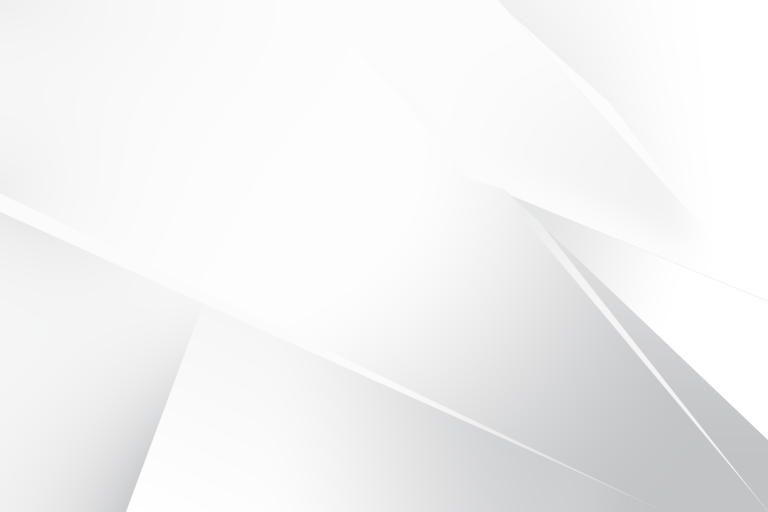
This background is drawn by a Shadertoy shader. Its source:

```glsl
// Signed distance to a line; positive lies clockwise of a->b on screen (y down)
float side(vec2 p, vec2 a, vec2 b) {
    vec2 d = normalize(b - a), e = p - a;
    return d.x * e.y - d.y * e.x;
}

// Antialiased coverage of a signed distance
float cover(float d) {
    return smoothstep(-0.8, 0.8, d * iResolution.y);
}

// Filled triangle, corners in clockwise order on screen
float triangle(vec2 p, vec2 a, vec2 b, vec2 c) {
    return cover(min(side(p, a, b), min(side(p, b, c), side(p, c, a))));
}

void mainImage(out vec4 fragColor, in vec2 fragCoord) {
    // Height is one unit, y runs downward, width is 1.5 units
    vec2 p = fragCoord / iResolution.xy;
    p = vec2(p.x * 1.5, 1.0 - p.y);

    // Main sheet: bright upper left, falling to grey at lower right
    float glow = length(p - vec2(0.5, 0.28));
    float shade = 0.995 - 0.225 * smoothstep(0.28, 1.05, glow) * smoothstep(0.4, 0.75, p.x);
    shade -= 0.05 * exp(-5.0 * length(p * vec2(0.7, 1.5)));
    shade -= 0.055 * exp(-6.0 * length(p - vec2(0.0, 0.37)));

    // Upper sheet, right of the diagonal ridge
    float ridge = side(p, vec2(0.615, 0.0), vec2(0.985, 0.37));
    float shelf = side(p, vec2(0.92, 0.35), vec2(1.37, 0.535));
    float upper = 0.988 - 0.035 * smoothstep(0.8, 1.3, p.x) * smoothstep(0.0, 0.35, p.y);
    upper = mix(upper, 0.985, smoothstep(-0.09, 0.0, shelf));
    upper = mix(upper, 1.0, smoothstep(1.28, 1.41, p.x));
    shade = mix(shade, upper, cover(-ridge) * cover(-shelf));

    // Pale bevel where the ridge meets the shelf
    float bevel = triangle(p, vec2(0.64, 0.03), vec2(0.985, 0.37), vec2(0.92, 0.35));
    shade = mix(shade, 0.985, bevel);

    // Far right sheet and its narrow highlight
    float fold = side(p, vec2(0.972, 0.0), vec2(1.38, 0.45));
    float far = 0.99 - 0.05 * exp(7.0 * fold);
    far = mix(far, 1.0, smoothstep(1.1, 1.43, p.x));
    shade = mix(shade, far, cover(-fold) * cover(-shelf));
    float glint = triangle(p, vec2(1.0, 0.03), vec2(1.19, 0.20), vec2(1.38, 0.45));
    shade = mix(shade, 0.99, glint);

    // Soft wedge under the shelf, fading to white
    float slope = side(p, vec2(0.985, 0.37), vec2(1.5, 0.86));
    float wedge = mix(0.90, 1.0, smoothstep(1.04, 1.36, p.x + 0.3 * max(shelf, 0.0)));
    shade = mix(shade, wedge, cover(shelf) * cover(-slope));

    // Dark facet and the bright sliver along its left edge
    float crest = side(p, vec2(1.05, 0.43), vec2(1.485, 0.98));
    float facet = mix(0.88, 0.765, smoothstep(0.42, 0.92, p.y));
    shade = mix(shade, facet, cover(slope) * cover(-crest) * cover(shelf));
    float sliver = triangle(p, vec2(0.99, 0.375), vec2(1.055, 0.435), vec2(1.485, 0.98));
    sliver = max(sliver, triangle(p, vec2(1.0, 0.40), vec2(1.05, 0.43), vec2(1.485, 0.98)));
    shade = mix(shade, mix(0.93, 0.96, smoothstep(0.4, 0.6, p.y)), sliver);

    // Long tapering highlight along the lower crease
    float crease = side(p, vec2(0.0, 0.414), vec2(1.25, 0.977));
    float rim = triangle(p, vec2(0.0, 0.378), vec2(1.25, 0.977), vec2(0.0, 0.414));
    float rimShade = 0.985 - 0.10 * smoothstep(0.7, 1.2, p.x);
    shade = mix(shade, rimShade, rim);

    // Lower middle sheet, darkening to the right
    float lower = 0.965 - 0.155 * smoothstep(0.5, 1.1, p.x) + 0.08 * max(crease, 0.0);
    lower = mix(lower, shade, smoothstep(1.08, 1.27, p.x));

    // Lower left sheet, shadowed beside the cut
    float cut = side(p, vec2(0.402, 0.58), vec2(0.246, 1.0));
    float left = 0.968 - 0.17 * exp(-8.0 * max(cut, 0.0)) * smoothstep(0.52, 1.0, p.y);
    left -= 0.055 * exp(-12.0 * max(crease, 0.0)) * smoothstep(0.36, 0.0, p.x);
    shade = mix(shade, mix(lower, left, cover(cut)), cover(crease));

    // Cool tint in the shadows
    vec3 colour = shade + (1.0 - shade) * vec3(-0.015, 0.0, 0.03);
    fragColor = vec4(clamp(colour, 0.0, 1.0), 1.0);
}
```
